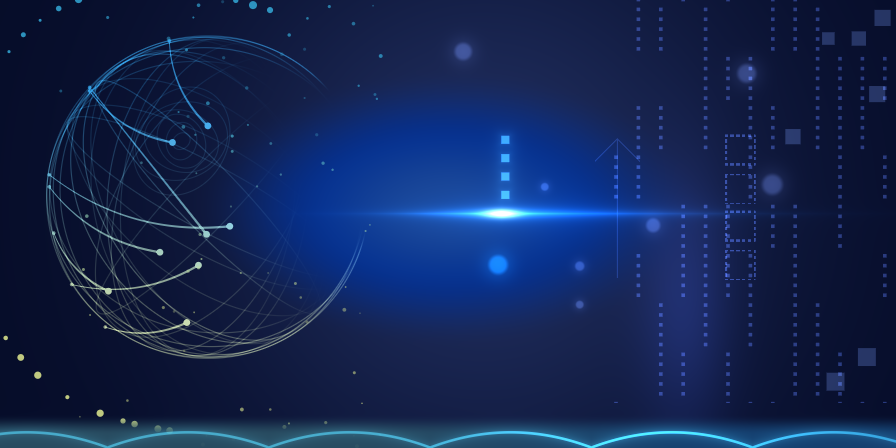
Write a Shadertoy shader that draws this background.

```glsl
float hash(float n) { return fract(sin(n * 12.9898 + 4.1) * 43758.5); }

// Coverage of a shape with half width w, smoothed over one pixel
float cover(float d, float w) { return clamp((w - d) * iResolution.y + 0.5, 0.0, 1.0); }

float boxDist(vec2 p, float r) {
    vec2 q = abs(p) - r;
    return length(max(q, 0.0)) + min(max(q.x, q.y), 0.0);
}

float ellipseDist(vec2 p, vec2 radii) {
    float f = length(p / radii);
    return abs(f - 1.0) * f / max(length(p / (radii * radii)), 1e-4);
}

mat2 rotate(float a) { return mat2(cos(a), -sin(a), sin(a), cos(a)); }

vec3 background(vec2 p) {
    vec2 haze = (p - vec2(1.08, 0.55)) / 0.63;
    vec2 pillar = (p - vec2(1.53, 0.32)) / vec2(0.1, 0.28);
    vec3 col = vec3(0.02, 0.045, 0.155);
    col += vec3(0.105, 0.135, 0.215) * exp(-dot(haze, haze));
    col += vec3(0.05, 0.07, 0.17) * exp(-dot(pillar, pillar));
    // Blue oval with a paler heart
    float r = length((p - vec2(1.0, 0.535)) / vec2(0.46, 0.25));
    vec3 blue = mix(vec3(0.1, 0.28, 0.6), vec3(0.01, 0.19, 0.58), smoothstep(0.1, 0.8, r));
    return mix(col, blue, 0.95 - 0.95 * smoothstep(0.55, 1.25, r));
}

float globe(vec2 p) {
    vec2 g = p - vec2(0.464, 0.56);
    float side = dot(g, vec2(0.97, 0.25)), ink = 0.0;
    // Outer rims, open on the right
    for (float i = 0.0; i < 4.0; i++) {
        float d = ellipseDist(rotate(i) * g, vec2(0.36, 0.36 - 0.009 * i));
        ink += 0.33 * cover(d, 0.0013) * (1.0 - smoothstep(0.29 - 0.05 * i, 0.325, side));
    }
    // Tilted great circles
    for (float i = 0.0; i < 15.0; i++) {
        float d = ellipseDist(rotate(3.14 * hash(i + 30.0)) * g, vec2(0.355, 0.06 + 0.27 * hash(i)));
        ink += (0.16 + 0.22 * hash(i + 60.0)) * cover(d, 0.0013) * (1.0 - smoothstep(-0.06, 0.22, side));
    }
    // Small swirl of faint rings
    for (float i = 1.0; i < 7.0; i++) {
        vec2 c = rotate(i * 0.7) * (p - vec2(0.405, 0.685));
        ink += 0.15 * cover(ellipseDist(c, vec2(0.021, 0.017) * i), 0.0012);
    }
    // Bold bowed strands ending in nodes
    vec4 strands[8] = vec4[8](vec4(0.2, 0.805, 0.461, 0.477), vec4(0.11, 0.61, 0.513, 0.495),
        vec4(0.378, 0.909, 0.464, 0.719), vec4(0.2, 0.797, 0.385, 0.682),
        vec4(0.12, 0.48, 0.242, 0.35), vec4(0.11, 0.583, 0.357, 0.437),
        vec4(0.16, 0.365, 0.443, 0.408), vec4(0.235, 0.27, 0.417, 0.28));
    for (int i = 0; i < 8; i++) {
        vec2 a = p - strands[i].xy, ab = strands[i].zw - strands[i].xy;
        float t = clamp(dot(a, ab) / dot(ab, ab), 0.0, 1.0);
        vec2 bow = vec2(ab.y, -ab.x) * (i < 1 ? 0.0 : 0.4) * t * (1.0 - t);
        ink += 0.75 * cover(length(a - ab * t - bow), 0.001 + 0.0017 * t);
        ink += cover(length(a - ab), 0.0075) + 0.7 * cover(length(a), 0.004);
    }
    return min(ink, 1.0);
}

float particles(vec2 p) {
    float ink = 0.0;
    // Beads around the globe
    for (float i = 0.0; i < 34.0; i++) {
        float a = i < 17.0 ? 1.25 + 0.09 * i : 2.9 + 0.05 * i;
        float r = mix(0.44, 0.55, smoothstep(1.3, 2.5, a)) - 0.022 * smoothstep(3.9, 4.6, a);
        vec2 c = vec2(0.464, 0.56) + r * vec2(cos(a), sin(a));
        ink += 0.85 * step(0.3, hash(i + 40.0)) * cover(length(p - c), 0.003 + 0.006 * hash(i + 9.0));
    }
    // Loose sparks
    for (float i = 0.0; i < 75.0; i++) {
        vec2 c = vec2(0.86 * sqrt(hash(i + 100.0)), hash(i + 200.0));
        ink += (0.25 + 0.5 * hash(i + 5.0)) * cover(length(p - c), 0.0015 + 0.003 * hash(i + 300.0));
    }
    return min(ink, 1.0);
}

vec3 digital(vec2 p) {
    vec3 col = vec3(0.0);
    // Dotted columns
    vec2 cell = vec2(0.05, 0.022), id = floor(p / cell);
    float on = step(0.5, hash(id.x * 7.0 + floor(id.y / 5.0))) * step(1.36, p.x) * step(0.1, p.y);
    col += vec3(0.13, 0.17, 0.32) * on * cover(boxDist((fract(p / cell) - 0.5) * cell, 0.003), 0.001);
    // Dotted frames and bright squares
    vec2 dots = step(0.4, fract(p / 0.013));
    for (float i = 0.0; i < 4.0; i++) {
        float d = abs(boxDist(p - vec2(1.652, 0.41 + 0.085 * i), 0.032));
        col += vec3(0.15, 0.2, 0.38) * dots.x * dots.y * cover(d, 0.003);
        d = boxDist(p - vec2(1.128, 0.565 + 0.041 * i), 0.008);
        col += vec3(0.16, 0.36, 0.42) * (cover(d, 0.001) + 0.3 * exp(-max(d, 0.0) * 90.0));
    }
    // Thin arrow
    vec2 a = p - vec2(1.378, 0.69);
    float shaft = cover(abs(a.x), 0.001) * step(abs(a.y + 0.155), 0.155);
    float head = cover(abs(a.y + abs(a.x)) * 0.7, 0.001) * step(abs(a.x), 0.05);
    col += vec3(0.08, 0.12, 0.24) * max(shaft, head);
    // Soft orbs: centre and radius
    vec3 orbs[8] = vec3[8](vec3(1.112, 0.409, 0.024), vec3(1.034, 0.885, 0.022),
        vec3(1.216, 0.583, 0.01), vec3(1.294, 0.406, 0.012), vec3(1.294, 0.32, 0.01),
        vec3(1.724, 0.588, 0.026), vec3(1.667, 0.836, 0.024), vec3(1.458, 0.497, 0.018));
    // Pale tiles: centre and half size
    vec3 tiles[7] = vec3[7](vec3(1.935, 0.203, 0.02), vec3(1.865, 0.148, 0.02),
        vec3(1.917, 0.914, 0.016), vec3(1.97, 0.96, 0.018), vec3(1.958, 0.79, 0.018),
        vec3(1.849, 0.914, 0.014), vec3(1.77, 0.695, 0.017));
    for (int i = 0; i < 8; i++) {
        float d = length(p - orbs[i].xy) / orbs[i].z;
        vec3 glow = i == 0 ? vec3(0.05, 0.3, 0.45) : vec3(0.15, 0.18, 0.28);
        col += glow * (0.7 - 0.7 * smoothstep(0.6, 1.1, d) + 0.4 * exp(-d * d * 0.5));
        vec3 tile = tiles[min(i, 6)];
        if (i < 7) col += vec3(0.12, 0.15, 0.22) * cover(boxDist(p - tile.xy, tile.z), 0.0);
    }
    return col;
}

vec3 flare(vec2 f) {
    float along = exp(-pow(abs(f.x) / (f.x < 0.0 ? 0.17 : 0.32), 1.5));
    vec3 col = vec3(0.06, 0.36, 0.75) * along * exp(-abs(f.y) * 150.0);
    col += vec3(0.02, 0.14, 0.3) * along * exp(-abs(f.y) * 35.0);
    col += vec3(0.35, 0.65, 0.55) * exp(-abs(f.x) * 14.0 - abs(f.y) * 130.0);
    return col + vec3(0.9, 0.8, 0.5) * exp(-dot(f * f, vec2(800.0, 12000.0)));
}

void mainImage(out vec4 fragColor, in vec2 fragCoord) {
    vec2 p = fragCoord / iResolution.xy * vec2(2.0, 1.0);
    vec3 tint = mix(vec3(0.88, 0.92, 0.56), vec3(0.2, 0.66, 0.84), smoothstep(0.25, 0.82, p.y));
    vec3 col = background(p) + digital(p) + flare(p - vec2(1.12, 0.523)) + 0.85 * tint * globe(p);
    col = mix(col, tint, particles(p));
    // Teal floor with scalloped arcs
    vec3 teal = mix(vec3(0.16, 0.3, 0.38), vec3(0.08, 0.25, 0.44), smoothstep(0.7, 1.7, p.x));
    col = mix(col, teal, 0.95 - 0.95 * smoothstep(0.03, 0.075, p.y));
    float dx = (fract((p.x - 0.06) / 0.36 + 0.5) - 0.5) * 0.36;
    float d = abs(p.y - 0.035 + 1.05 * dx * dx);
    float bright = 0.6 + 0.5 * exp(-pow(abs(p.x - 1.45) / 0.35, 2.0));
    col += vec3(0.15, 0.45, 0.5) * bright * (cover(d, 0.003) + 0.45 * exp(-d * 90.0));
    fragColor = vec4(clamp(col, 0.0, 1.0), 1.0);
}
```
